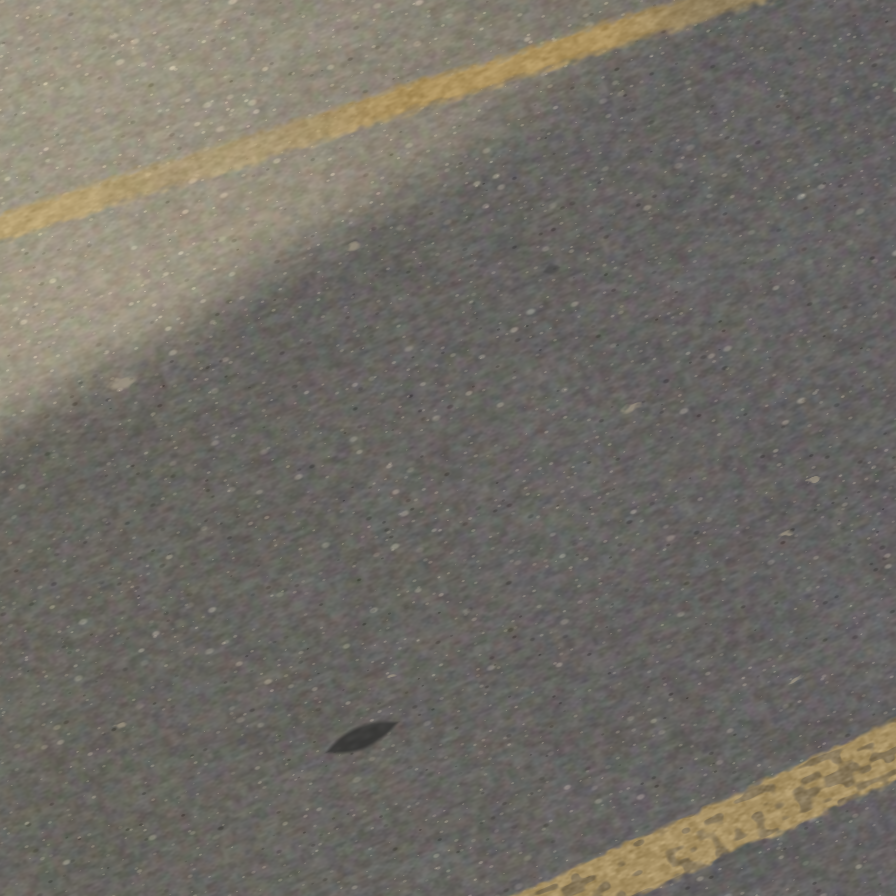
A Shadertoy shader for this texture:

```glsl
// Worn asphalt with two yellow lane lines, sunlit in the upper left corner.

float hash(vec2 p) {
    p = fract(p * vec2(0.1031, 0.1130));
    p += dot(p, p.yx + 33.33);
    return fract((p.x + p.y) * p.x * 17.0);
}

float noise(vec2 p) {
    vec2 cell = floor(p), f = fract(p);
    f = f * f * (3.0 - 2.0 * f);
    return mix(mix(hash(cell), hash(cell + vec2(1, 0)), f.x),
               mix(hash(cell + vec2(0, 1)), hash(cell + vec2(1, 1)), f.x), f.y);
}

float fbm(vec2 p) {
    float sum = 0.0, weight = 0.5;
    for (int i = 0; i < 4; i++) {
        sum += weight * noise(p);
        p = p * 2.03 + 17.3;
        weight *= 0.5;
    }
    return sum / 0.9375;
}

vec2 rotate(vec2 p, float angle) {
    float c = cos(angle), s = sin(angle);
    return vec2(c * p.x + s * p.y, c * p.y - s * p.x);
}

// Soft coverage of a sloped band; heights are measured vertically.
float band(vec2 uv, float base, float slope, float halfHeight, float soft) {
    float d = abs(uv.y - base - slope * uv.x) - halfHeight;
    return 1.0 - smoothstep(-soft, soft, d);
}

// Scattered stones: one elongated grain in some cells of a tilted grid.
float stones(vec2 p, float scale, float density) {
    vec2 q = p * vec2(scale, scale * 1.7);
    vec2 cell = floor(q);
    vec2 centre = 0.35 + 0.3 * vec2(hash(cell + 3.7), hash(cell + 91.2));
    float radius = 0.12 + 0.20 * hash(cell + 47.1);
    float grain = 1.0 - smoothstep(radius * 0.3, radius, length(fract(q) - centre));
    return grain * step(1.0 - density, hash(cell + 12.9)) * (0.4 + 0.6 * hash(cell + 65.3));
}

// Lens-shaped mark with pointed ends.
float lens(vec2 p, vec2 halfSize) {
    float along = p.x / halfSize.x;
    float d = abs(p.y) - halfSize.y * (1.0 - along * along);
    return 1.0 - smoothstep(-0.003, 0.003, d);
}

void mainImage(out vec4 fragColor, in vec2 fragCoord) {
    vec2 uv = fragCoord / iResolution.xy;
    vec2 road = rotate(uv, 0.40) + 5.0;
    float coarse = fbm(road * vec2(9.0, 20.0)) - 0.5;
    float grain = noise(road * vec2(105.0, 210.0)) - 0.5;
    float fine = noise(road.yx * vec2(390.0, 220.0)) - 0.5;

    // Shaded asphalt and the soft edge of the sunlight
    vec3 shade = vec3(0.398, 0.390, 0.376) + 0.012 * (uv.x - 0.5) * vec3(-1, -1, 1);
    vec3 sun = mix(vec3(0.612, 0.585, 0.515), vec3(0.475, 0.455, 0.415),
                   smoothstep(0.05, 0.82, uv.x));
    float edge = uv.y - 0.495 - 0.615 * uv.x + 0.025 * coarse;
    float light = smoothstep(-0.035, 0.075, edge);
    vec3 color = mix(shade, sun, light);

    // Paler, warm wear beside the upper line
    float wear = band(uv, 0.655, 0.36, 0.03, 0.06) * (1.0 - smoothstep(0.25, 0.75, uv.x));
    color += vec3(0.025, 0.016, 0.010) * wear * light;

    // Grain, faint colour flecks and stones
    color += 0.030 * coarse + 0.065 * grain + 0.040 * fine;
    vec3 fleck = vec3(noise(road * 95.0), noise(road * 95.0 + 31.0), noise(road * 95.0 + 67.0));
    color += 0.035 * (fleck - 0.5);
    color += vec3(0.15, 0.14, 0.12) * stones(road, 42.0, 0.13);
    color += vec3(0.13, 0.12, 0.10) * stones(road + 2.3, 85.0, 0.18);
    color -= 0.09 * stones(road + 7.1, 60.0, 0.10);

    // Larger pale chips: position and half length
    vec3 chips[10] = vec3[10](
        vec3(0.250, 0.740, 0.020), vec3(0.292, 0.757, 0.018), vec3(0.136, 0.573, 0.022),
        vec3(0.875, 0.403, 0.011), vec3(0.908, 0.464, 0.009), vec3(0.888, 0.242, 0.010),
        vec3(0.705, 0.545, 0.014), vec3(0.395, 0.724, 0.012), vec3(0.136, 0.190, 0.010),
        vec3(0.436, 0.247, 0.008));
    for (int i = 0; i < 10; i++) {
        vec2 p = rotate(uv - chips[i].xy, 0.38) + 0.006 * vec2(fine, grain);
        float chip = 1.0 - smoothstep(0.3, 1.0, length(p / (chips[i].z * vec2(1.0, 0.36))));
        color = mix(color, vec3(0.66, 0.62, 0.54), 0.65 * chip);
    }

    // Upper line: worn on the left, dimming toward the top edge
    vec2 rough = uv + vec2(0.0, 0.007 * grain + 0.010 * coarse);
    float upper = band(rough, 0.747, 0.312, 0.0155, 0.006);
    float worn = band(uv, 0.77, 0.0, 1.0, 0.1) * smoothstep(0.06, 0.22, uv.x)
               * (1.0 - smoothstep(0.30, 0.46, uv.x));
    vec3 paint = mix(vec3(0.715, 0.625, 0.435), vec3(0.700, 0.590, 0.375),
                     smoothstep(0.1, 0.5, uv.x));
    paint = mix(paint, vec3(0.59, 0.52, 0.38), smoothstep(0.66, 0.80, uv.x));
    paint += 0.10 * grain + 0.07 * coarse + 0.05 * fine;
    color = mix(color, paint, upper * (0.92 - 0.35 * worn));

    // Lower line: shaded paint pitted by dark aggregate
    float lower = band(rough, -0.291, 0.454, 0.0325, 0.004);
    float pits = smoothstep(0.56, 0.78, noise(road * vec2(75.0, 130.0)));
    paint = mix(vec3(0.665, 0.575, 0.395), vec3(0.49, 0.435, 0.335), 0.8 * pits);
    paint += 0.10 * grain + 0.08 * fine;
    color = mix(color, paint, lower * 0.96);

    // Dark stain and a small spot
    float stain = lens(rotate(uv - vec2(0.404, 0.177), 0.40), vec2(0.043, 0.012));
    float spot = lens(rotate(uv - vec2(0.616, 0.699), 0.30), vec2(0.009, 0.005));
    color = mix(color, vec3(0.225, 0.225, 0.220) + 0.04 * grain, 0.92 * stain);
    color = mix(color, vec3(0.28), 0.7 * spot);

    fragColor = vec4(clamp(color, 0.0, 1.0), 1.0);
}
```
